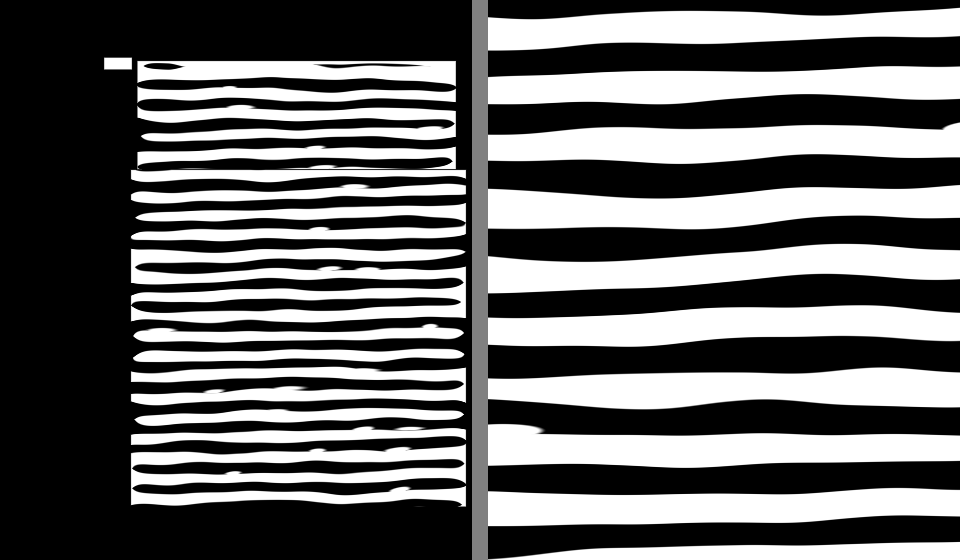
Left, the full canvas; right, a detail of the centre.
Reproduce this pattern procedurally as a Shadertoy shader.

```glsl
// Wavy hand-cut white stripes in two stacked panels with a small tab, on black.

const float PERIOD = 0.03603;      // stripe spacing, in canvas heights
const float FIRST_STRIPE = 0.1341; // depth of the first stripe centre
const float GAP = 0.25;            // half width of a black gap, in periods

float hash(vec2 p) {
    return fract(sin(dot(p, vec2(127.1, 311.7))) * 43758.55);
}

float cornerSlope(vec2 cell, vec2 offset) {
    float angle = 6.2832 * hash(cell);
    return dot(vec2(cos(angle), sin(angle)), offset);
}

float gradientNoise(vec2 p) {
    vec2 i = floor(p), f = fract(p);
    vec2 u = f * f * f * (f * (f * 6.0 - 15.0) + 10.0);
    vec2 e = vec2(1.0, 0.0);
    return mix(mix(cornerSlope(i, f), cornerSlope(i + e.xy, f - e.xy), u.x),
               mix(cornerSlope(i + e.yx, f - e.yx), cornerSlope(i + e.xx, f - e.xx), u.x), u.y);
}

float boxDistance(vec2 p, vec2 lo, vec2 hi) {
    vec2 d = max(lo - p, p - hi);
    return max(d.x, d.y);
}

float ellipseDistance(vec2 p, vec2 radii) {
    return (length(p / radii) - 1.0) * radii.y;
}

float coverage(float d, float pixel) {
    return 1.0 - smoothstep(-0.75 * pixel, 0.75 * pixel, d);
}

// Gap growth or closing close to a panel side
float sideFlare(float inset, float v, float seed, float bias) {
    float strength = 1.1 * gradientNoise(vec2(seed, v * 0.7)) + bias;
    return strength * exp(-max(inset, 0.0) / 0.009);
}

// Thins the topmost gap into separate slivers
float topPinch(float x) {
    float leftSliver = 0.20 * (1.0 - smoothstep(0.30, 0.342, x));
    float rightSliver = 0.15 * smoothstep(0.53, 0.60, x) * (1.0 - smoothstep(0.68, 0.78, x));
    return 0.29 - leftSliver - rightSliver;
}

// Distance to the white stripes; negative inside
float stripeDistance(vec2 p, vec2 sides, float closing) {
    float tilt = 0.014 * smoothstep(0.12, 0.32, p.y) * (p.x - 0.26);
    float v = (p.y + tilt - FIRST_STRIPE) / PERIOD;
    v += 0.25 * gradientNoise(vec2(p.x * 6.0 + 3.7, v * 0.37));
    v += 0.10 * gradientNoise(vec2(p.x * 14.0, v * 0.6 + 9.3));
    float row = floor(v);
    float f = v - row - 0.5;

    float halfGap = GAP + 0.13 * gradientNoise(vec2(p.x * 9.0 + 5.1, v * 0.8));
    halfGap += sideFlare(p.x - sides.x, v, 2.4, 0.0);
    halfGap += sideFlare(sides.y - p.x, v, 7.6, closing);
    if (row < 0.0) halfGap -= topPinch(p.x);
    float d = (halfGap - abs(f)) * PERIOD;

    // Flat blobs that bulge from the upper edge of some stripes
    for (int k = 0; k < 2; k++) {
        vec2 seed = vec2(row, float(k) * 17.0 + 4.0);
        if (hash(seed) < 0.5) continue;
        float x = mix(sides.x, sides.y, 0.08 + 0.84 * hash(seed + 31.3));
        vec2 radii = vec2(mix(0.012, 0.030, hash(seed + 57.1)), mix(0.0030, 0.0055, hash(seed + 83.9)));
        vec2 q = vec2(p.x - x, (f - GAP * 0.93) * PERIOD);
        q.y += 0.06 * q.x;
        d = min(d, ellipseDistance(q, radii));
    }
    return d;
}

float stripedPanel(vec2 p, vec2 lo, vec2 hi, float closing) {
    float d = stripeDistance(p, vec2(lo.x, hi.x), closing);
    return max(d, boxDistance(p, lo, hi));
}

void mainImage(out vec4 fragColor, in vec2 fragCoord) {
    float pixel = 1.0 / iResolution.y;
    vec2 p = fragCoord * pixel;
    p.y = 1.0 - p.y; // depth below the top edge

    float upper = stripedPanel(p, vec2(0.2455, 0.1090), vec2(0.8140, 0.3020), -0.30);
    float lower = stripedPanel(p, vec2(0.2340, 0.3035), vec2(0.8320, 0.9045), 0.0);
    float tab = boxDistance(p, vec2(0.1860, 0.1030), vec2(0.2355, 0.1240));

    float white = coverage(min(tab, min(upper, lower)), pixel);
    fragColor = vec4(vec3(white), 1.0);
}
```
